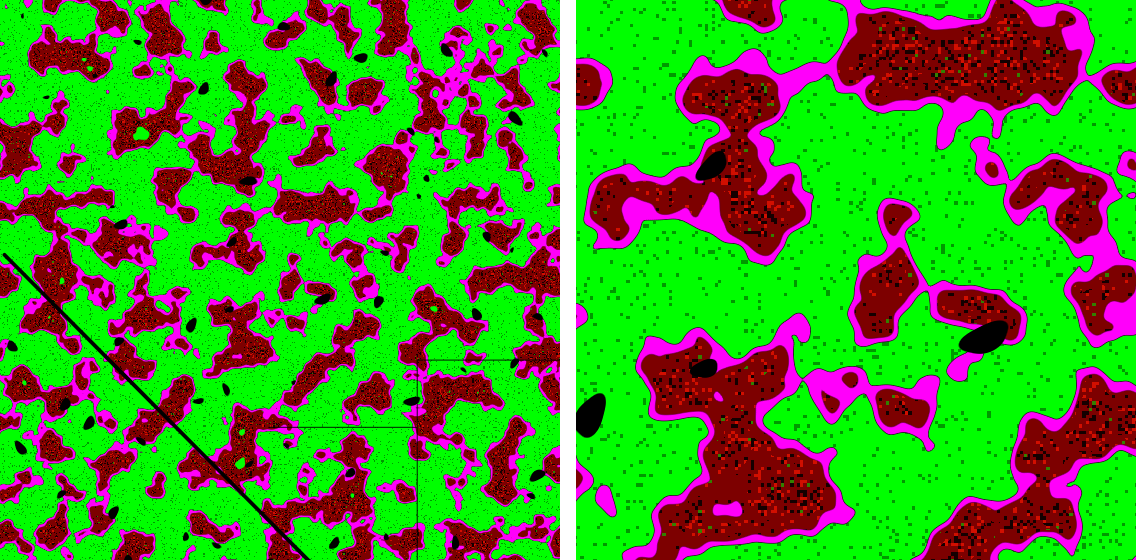
Left, the full canvas; right, a detail of the centre.
This pattern is drawn by a Shadertoy shader. Its source:

```glsl
// Green ground with magenta-rimmed dark red islands, black flecks and ruled lines.

vec3 hash(vec2 p) {
    vec3 q = fract(p.xyx * vec3(0.1031, 0.1030, 0.0973));
    q += dot(q, q.yxz + 33.33);
    return fract((q.xxy + q.yzz) * q.zyx);
}

mat2 rotation(float a) {
    return mat2(cos(a), sin(a), -sin(a), cos(a));
}

float cornerSlope(vec2 cell, vec2 offset) {
    float a = 6.2832 * hash(cell + 71.0).x;
    return dot(vec2(cos(a), sin(a)), offset);
}

float gradientNoise(vec2 p) {
    vec2 i = floor(p), f = p - i, e = vec2(1, 0);
    vec2 w = f * f * f * (f * (f * 6.0 - 15.0) + 10.0);
    return mix(mix(cornerSlope(i, f), cornerSlope(i + e, f - e), w.x),
               mix(cornerSlope(i + e.yx, f - e.yx), cornerSlope(i + 1.0, f - 1.0), w.x), w.y);
}

float terrain(vec2 p) {
    float height = 0.0, amplitude = 1.0;
    p *= 15.0;
    for (int octave = 0; octave < 3; octave++) {
        height += amplitude * gradientNoise(p);
        p = rotation(0.65) * p * 2.03 + 17.3;
        amplitude *= 0.47;
    }
    return height;
}

// Distance to the nearest fleck: a stretched, slightly lumpy disc in some of the cells
float flecks(vec2 p) {
    float nearest = 1.0;
    vec2 home = floor(p * 8.0);
    for (int y = -1; y <= 1; y++)
    for (int x = -1; x <= 1; x++) {
        vec2 cell = home + vec2(x, y);
        vec3 place = hash(cell + 211.0), shape = hash(cell + 523.0);
        if (place.z > 0.8) continue;
        vec2 q = rotation(6.2832 * shape.x) * (p - (cell + place.xy) / 8.0);
        q /= vec2(mix(1.0, 1.7, shape.y), 0.8);
        float lumps = 1.0 + 0.09 * sin(3.0 * atan(q.y, q.x) + 20.0 * shape.y);
        float radius = mix(0.003, 0.0105, shape.z);
        nearest = min(nearest, 0.9 * (length(q) - radius * lumps));
    }
    return nearest;
}

float segment(vec2 p, vec2 a, vec2 b) {
    vec2 ab = b - a;
    return length(p - a - ab * clamp(dot(p - a, ab) / dot(ab, ab), 0.0, 1.0));
}

// Coverage of a shape from its distance, softened over one pixel
float cover(float d) {
    return clamp(0.5 - d * iResolution.y, 0.0, 1.0);
}

void mainImage(out vec4 fragColor, in vec2 fragCoord) {
    vec2 uv = fragCoord / iResolution.y;
    float height = terrain(uv);
    float slope = max(length(vec2(dFdx(height), dFdy(height))) * iResolution.y, 2.5);

    // Distances to the contours, negative on the higher side
    float rim = (0.045 - height) / slope;
    float core = (0.155 - height) / slope;
    float peak = (0.66 - height) / slope;

    // Fine grain, sparse on the ground and denser towards the heart of the islands
    vec3 grain = hash(floor(uv * 512.0) + 37.0);
    vec3 green = vec3(0.0, 1.0, 0.0);
    vec3 ground = grain.x < 0.055 ? vec3(0.0, 0.6, 0.0) : green;
    vec3 red = vec3(0.49, 0.0, 0.0);
    if (grain.x < mix(0.05, 0.32, smoothstep(0.17, 0.42, height))) {
        red = grain.y < 0.55 ? vec3(0.08, 0.0, 0.0)
            : grain.y < 0.94 ? vec3(0.82, 0.06, 0.0) : vec3(0.2, 0.5, 0.0);
    }

    // Bands from low to high, with dark outlines
    vec3 color = mix(ground, vec3(1.0, 0.0, 0.98), cover(rim));
    color = mix(color, red, cover(core));
    color = mix(color, vec3(0.3, 0.0, 0.2), 0.5 * cover(abs(core) - 0.0003));
    color = mix(color, green, cover(peak));
    color = mix(color, vec3(0.12, 0.06, 0.1), cover(abs(rim) - 0.0002));

    // Black flecks, the bold diagonal and the thin frame lines
    float ink = flecks(uv);
    ink = min(ink, segment(uv, vec2(0.008, 0.545), vec2(0.56, -0.01)) - 0.0034);
    ink = min(ink, segment(uv, vec2(0.745, 0.357), vec2(1.01, 0.357)) - 0.0008);
    ink = min(ink, segment(uv, vec2(0.745, 0.357), vec2(0.745, -0.01)) - 0.0008);
    ink = min(ink, segment(uv, vec2(0.48, 0.237), vec2(0.745, 0.237)) - 0.0008);
    color = mix(color, vec3(0.0), cover(ink));

    fragColor = vec4(color, 1.0);
}
```
